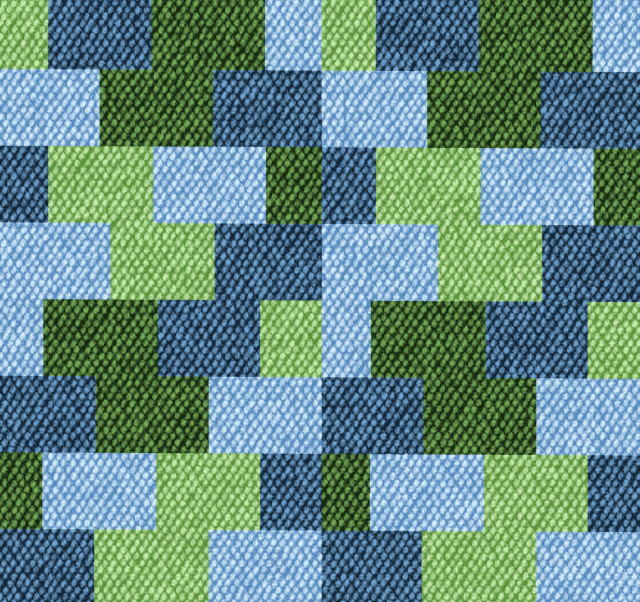
A Shadertoy shader for this pattern:

```glsl
// Patchwork of coarse woven cloth: staggered blue and green rectangles in two
// repeats across. Each row is split by a few cuts, and one staggered cellular
// weave supplies the tone that is looked up in every patch's colour ramp.

const float ROWS = 7.853;        // patch rows down the canvas
const float TILE_WIDTH = 4.273;  // one repeat, in row heights
const int LIGHT_BLUE = 0, DARK_BLUE = 1, LIGHT_GREEN = 2, DARK_GREEN = 3;

// Cut positions in each row, as fractions of the repeat
const vec3 CUTS[8] = vec3[8](
    vec3(.165, .480, .827), vec3(.322, .668, .85),
    vec3(.165, .485, .830), vec3(.355, .673, .85),
    vec3(.150, .500, .812), vec3(.310, .655, .85),
    vec3(.147, .495, .812), vec3(.305, .655, .85));

// Cloth between the cuts; three-patch rows repeat their last cloth
const ivec4 CLOTHS[8] = ivec4[8](
    ivec4(LIGHT_GREEN, DARK_BLUE, DARK_GREEN, LIGHT_BLUE),
    ivec4(LIGHT_BLUE, DARK_GREEN, DARK_BLUE, DARK_BLUE),
    ivec4(DARK_BLUE, LIGHT_GREEN, LIGHT_BLUE, DARK_GREEN),
    ivec4(LIGHT_BLUE, LIGHT_GREEN, DARK_BLUE, DARK_BLUE),
    ivec4(LIGHT_BLUE, DARK_GREEN, DARK_BLUE, LIGHT_GREEN),
    ivec4(DARK_BLUE, DARK_GREEN, LIGHT_BLUE, LIGHT_BLUE),
    ivec4(DARK_GREEN, LIGHT_BLUE, LIGHT_GREEN, DARK_BLUE),
    ivec4(DARK_BLUE, LIGHT_GREEN, LIGHT_BLUE, LIGHT_BLUE));

float hash(vec2 p) {
    return fract(sin(dot(p, vec2(127.1, 311.7))) * 43758.5);
}

float valueNoise(vec2 p) {
    vec2 cell = floor(p), f = fract(p);
    f = f * f * (3.0 - 2.0 * f);
    return mix(mix(hash(cell), hash(cell + vec2(1, 0)), f.x),
               mix(hash(cell + vec2(0, 1)), hash(cell + vec2(1, 1)), f.x), f.y);
}

// Shadow-to-highlight ramp of one cloth
vec3 clothColor(int cloth, float tone) {
    if (cloth == LIGHT_BLUE) return mix(vec3(.34, .54, .74), vec3(.82, .92, .98), tone);
    if (cloth == DARK_BLUE) return mix(vec3(.07, .15, .22), vec3(.44, .64, .81), tone);
    if (cloth == LIGHT_GREEN) return mix(vec3(.36, .57, .23), vec3(.77, .92, .67), tone);
    return mix(vec3(.08, .16, .06), vec3(.46, .66, .34), tone);
}

// Staggered cellular weave: leaning oval stitches with dark gaps between
float weaveTone(vec2 p, vec2 pitch) {
    vec2 q = p / pitch;
    float nearest = 9.0, light = 0.0;
    for (int j = -1; j <= 1; j++) {
        float line = floor(q.y) + float(j);
        float stagger = 0.5 * mod(line, 2.0);
        for (int i = -1; i <= 1; i++) {
            vec2 id = vec2(floor(q.x - stagger) + float(i), line);
            vec2 jitter = vec2(hash(id), hash(id + 37.0)) - 0.5;
            vec2 d = q - id - vec2(0.5 + stagger, 0.5) - 0.22 * jitter;
            d = vec2(2.6 * d.x + 0.45 * d.y, 1.35 * d.y);
            float dist = length(d);
            if (dist < nearest) {
                nearest = dist;
                light = 0.16 * (d.x - d.y) + 0.25 * (hash(id + 71.0) - 0.5);
            }
        }
    }
    return 1.0 - smoothstep(0.25, 1.2, nearest) + light;
}

// Weave plus fibre grain and slow, uneven fading
float fabricTone(vec2 p) {
    float fibre = valueNoise(p * vec2(52.0, 40.0)) - 0.5;
    float fading = sin(p.x * 3.1 + 2.0 * sin(p.y * 1.7)) * sin(p.y * 7.3 + p.x);
    float tone = weaveTone(p, vec2(0.119, 0.087));
    return clamp(0.04 + 0.84 * tone + 0.55 * fibre + 0.05 * fading, 0.0, 1.0);
}

// Colour of one row at x (0 to 1 across the repeat), blended at the cuts
vec3 rowColor(int row, float x, float tone, float blur) {
    row = (row + 8) % 8;
    vec3 cuts = CUTS[row];
    ivec4 cloths = CLOTHS[row];
    vec3 first = clothColor(cloths.x, tone);
    vec3 color = mix(clothColor(cloths.w, tone), first, smoothstep(-blur, blur, x));
    for (int k = 0; k < 3; k++)
        color = mix(color, clothColor(cloths[k + 1], tone),
                    smoothstep(-blur, blur, x - cuts[k]));
    return mix(color, first, smoothstep(-blur, blur, x - 1.0));
}

void mainImage(out vec4 fragColor, in vec2 fragCoord) {
    // Row heights, measured down from the top left
    float pixel = ROWS / iResolution.y;
    vec2 p = vec2(fragCoord.x, iResolution.y - fragCoord.y) * pixel;
    float tone = fabricTone(p);

    // The rows sag slightly to the right
    float x = fract((p.x + 0.076) / TILE_WIDTH);
    float y = p.y + 0.1 - 0.005 * p.x;
    float seam = floor(y + 0.5);
    float blur = 0.7 * pixel;
    vec3 above = rowColor(int(seam) - 1, x, tone, blur / TILE_WIDTH);
    vec3 below = rowColor(int(seam), x, tone, blur / TILE_WIDTH);
    fragColor = vec4(mix(above, below, smoothstep(-blur, blur, y - seam)), 1.0);
}
```
